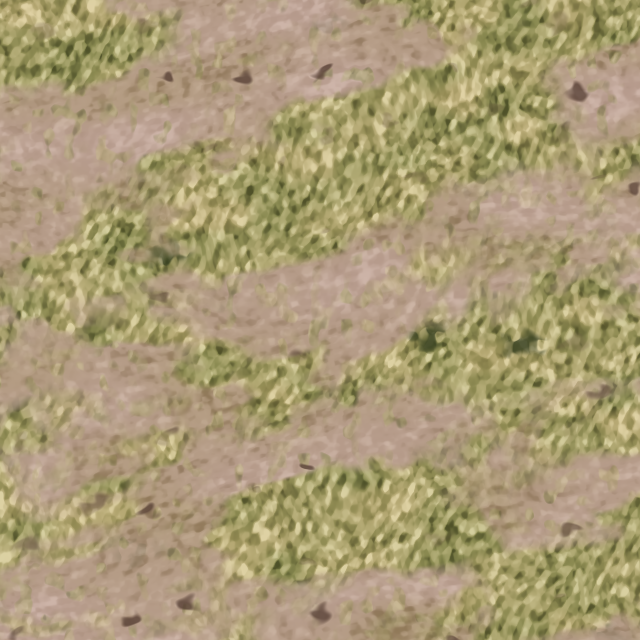
Give the GLSL for this texture, as a Shadertoy shader.

```glsl
// Dry, trodden ground: pinkish soil with drifting bands of short olive grass.
// Smooth cellular noise sets the patches at large scale and the blades at
// small scale; sparse warped ellipses add dark hollows and leafy clumps.

const vec3 SOIL       = vec3(0.71, 0.61, 0.53);
const vec3 SOIL_PALE  = vec3(0.80, 0.71, 0.64);
const vec3 SOIL_BROWN = vec3(0.57, 0.47, 0.37);
const vec3 GRASS_DARK = vec3(0.30, 0.30, 0.14);
const vec3 GRASS_MID  = vec3(0.55, 0.54, 0.31);
const vec3 GRASS_DRY  = vec3(0.69, 0.66, 0.44);
const vec3 GRASS_PALE = vec3(0.86, 0.83, 0.64);
const vec3 HOLLOW     = vec3(0.32, 0.23, 0.19);
const vec3 CLUMP      = vec3(0.19, 0.23, 0.11);

vec2 hash2(vec2 p, float seed) {
    p += seed * 17.3;
    vec2 k = vec2(dot(p, vec2(127.1, 311.7)), dot(p, vec2(269.5, 183.3)));
    return fract(sin(k) * 43758.5);
}

vec2 rotate(vec2 p, float a) {
    float c = cos(a), s = sin(a);
    return vec2(c * p.x + s * p.y, c * p.y - s * p.x);
}

// Random value per cell, blended softly across the borders
float cells(vec2 p, float sharpness, float seed) {
    vec2 base = floor(p), f = p - base;
    float sum = 0.0, total = 0.0;
    for (int y = -1; y <= 1; y++)
    for (int x = -1; x <= 1; x++) {
        vec2 o = vec2(x, y);
        vec2 h = hash2(base + o, seed);
        vec2 d = o + 0.15 + 0.7 * h - f;
        float w = exp(-sharpness * dot(d, d));
        sum += w * hash2(base + o, seed + 5.0).x;
        total += w;
    }
    return sum / max(total, 1e-5);
}

// Sparse soft ellipses, at most one per cell; share is the chance of one
float spots(vec2 p, float radius, float share, float seed) {
    vec2 base = floor(p), f = p - base;
    float mask = 0.0;
    for (int y = -1; y <= 1; y++)
    for (int x = -1; x <= 1; x++) {
        vec2 o = vec2(x, y);
        vec2 h = hash2(base + o, seed);
        vec2 g = hash2(base + o, seed + 3.0);
        float r = radius * mix(0.5, 1.2, g.y);
        float d = length(rotate(o + h - f, g.y - 0.5) * vec2(0.75, 1.3));
        mask = max(mask, step(g.x, share) * (1.0 - smoothstep(0.4 * r, r, d)));
    }
    return mask;
}

// Slow layered sines that bend bands and blades
vec2 sway(vec2 p, float freq) {
    return vec2(sin(p.y * freq + 1.7 * sin(p.x * freq * 0.7)),
                sin(p.x * freq * 0.8 + 1.3 * sin(p.y * freq * 1.1)));
}

// Share of grass: wide bands, ragged clumps and loose tufts
float grassCover(vec2 p) {
    float bands  = cells(p * vec2(3.2, 8.0), 5.0, 1.0);
    float clumps = cells(p * vec2(9.0, 17.0), 5.0, 2.0);
    float tufts  = cells(p * vec2(32.0, 38.0), 5.0, 3.0);
    float m = 0.54 * bands + 0.28 * clumps + 0.18 * tufts;
    return smoothstep(0.39, 0.58, m);
}

vec3 soilColor(vec2 p) {
    float broad = cells(p * vec2(7.0, 14.0), 4.0, 11.0);
    float crumbs = cells(p * vec2(52.0, 74.0), 6.0, 12.0);
    float grit = cells(p * vec2(110.0, 135.0), 5.0, 13.0);
    float t = 0.36 * broad + 0.38 * crumbs + 0.26 * grit;
    vec3 c = mix(SOIL_BROWN, SOIL, smoothstep(0.12, 0.48, t));
    c = mix(c, SOIL_PALE, smoothstep(0.48, 0.88, t));
    return c + (broad - 0.5) * vec3(0.01, -0.01, 0.05);
}

vec3 grassColor(vec2 p) {
    vec2 q = rotate(p, -0.45) + 0.006 * sway(p, 23.0);
    float blades = cells(q * vec2(105.0, 62.0), 7.0, 21.0);
    float fine = cells(rotate(q, 0.7) * vec2(130.0, 85.0), 6.0, 22.0);
    float shade = cells(p * vec2(15.0, 22.0), 5.0, 23.0);
    float t = 0.55 * blades + 0.27 * fine + 0.18 * shade;
    vec3 c = mix(GRASS_DARK, GRASS_MID, smoothstep(0.08, 0.40, t));
    c = mix(c, GRASS_DRY, smoothstep(0.36, 0.58, t));
    c = mix(c, GRASS_PALE, smoothstep(0.56, 0.84, t));
    return c + (shade - 0.5) * vec3(0.06, 0.01, 0.02);
}

void mainImage(out vec4 fragColor, in vec2 fragCoord) {
    vec2 uv = fragCoord / iResolution.y;

    // Bands climb gently to the right
    vec2 p = rotate(uv, 0.17) + 0.012 * sway(uv, 9.0);
    float cover = grassCover(p + 3.0);

    // Soil below, blades above, with a little straw scattered everywhere
    float straw = smoothstep(0.62, 0.95, cells(uv * vec2(60.0, 48.0), 6.0, 31.0));
    vec3 color = mix(soilColor(p), grassColor(uv), max(0.94 * cover, 0.5 * straw));

    // Ragged dark hollows in the soil and leafy clumps in the grass
    vec2 ragged = p + 0.006 * sway(uv, 130.0);
    float hollow = spots(ragged * 13.0, 0.21, 0.20, 41.0);
    float clump = spots(ragged * 6.0, 0.30, 0.17, 42.0);
    float gaps = smoothstep(0.25, 0.65, cells(uv * vec2(75.0, 60.0), 6.0, 43.0));
    color = mix(color, HOLLOW, 0.75 * hollow * (1.0 - 0.7 * cover));
    color = mix(color, CLUMP, 0.80 * clump * gaps * (0.15 + 0.85 * cover));

    fragColor = vec4(clamp(color, 0.0, 1.0), 1.0);
}
```
